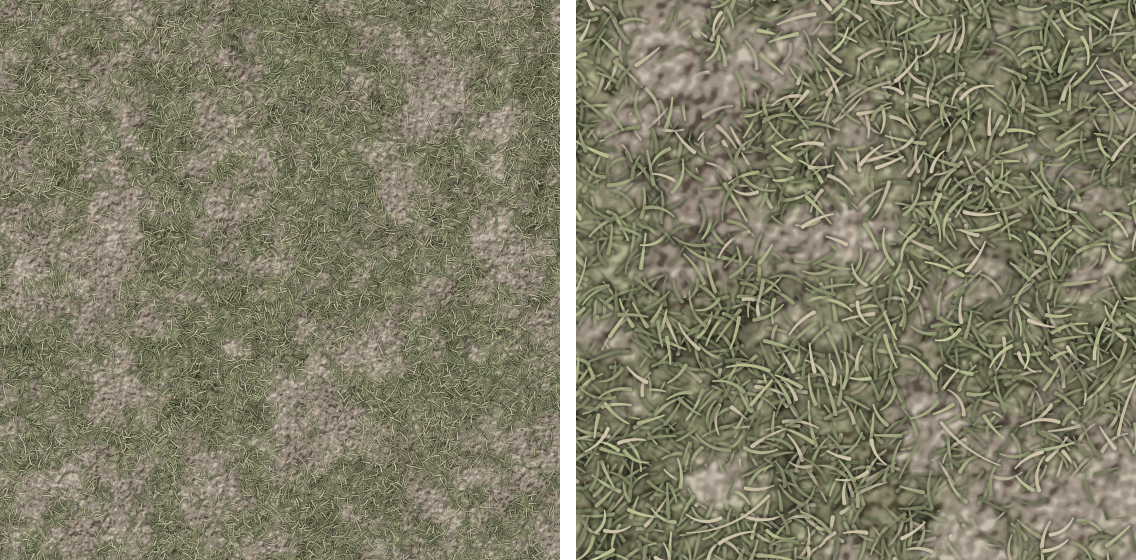
Left: the whole. Right: its middle third, enlarged.
This texture is drawn by a WebGL 1 fragment shader. Its source:

```glsl
precision highp float;
uniform vec2 u_resolution;

const vec3 SOIL_DARK = vec3(0.35, 0.30, 0.26);
const vec3 SOIL_MID = vec3(0.61, 0.565, 0.51);
const vec3 SOIL_PALE = vec3(0.79, 0.75, 0.685);
const vec3 GRASS_DARK = vec3(0.40, 0.42, 0.31);
const vec3 GRASS_LIGHT = vec3(0.76, 0.78, 0.60);
const vec3 STRAW = vec3(0.76, 0.72, 0.62);
const vec3 TURF_TINT = vec3(0.87, 0.93, 0.81);
const float TUFT_SIZE = 0.065;

vec4 hash4(vec2 p) {
  vec4 q = fract(p.xyxy * vec4(0.1031, 0.1030, 0.0973, 0.1099));
  q += dot(q, q.wzxy + 33.33);
  return fract((q.xxyz + q.yzzw) * q.zywx);
}

float cornerSlope(vec2 cell, vec2 offset) {
  float angle = 6.2832 * hash4(cell).x;
  return dot(vec2(cos(angle), sin(angle)), offset);
}

float gradientNoise(vec2 p) {
  vec2 i = floor(p);
  vec2 f = p - i;
  vec2 s = f * f * f * (f * (f * 6.0 - 15.0) + 10.0);
  vec2 e = vec2(1.0, 0.0);
  float low = mix(cornerSlope(i, f), cornerSlope(i + e, f - e), s.x);
  float high = mix(cornerSlope(i + e.yx, f - e.yx), cornerSlope(i + 1.0, f - 1.0), s.x);
  return mix(low, high, s.y);
}

float fbm(vec2 p) {
  float sum = 0.0;
  float amplitude = 0.65;
  for (int i = 0; i < 2; i++) {
    sum += amplitude * gradientNoise(p);
    p = mat2(1.6, 1.2, -1.2, 1.6) * p + 17.3;
    amplitude *= 0.7;
  }
  return sum;
}

// Share of blades that grow at a point, from bare soil to thick turf
float grassCover(vec2 p) {
  float patches = 0.9 * gradientNoise(p * 5.0 + 3.7) + 0.8 * gradientNoise(p * 12.0 + 41.0);
  float tufts = 0.8 * gradientNoise(p * 25.0 + 9.0);
  return clamp(0.62 + patches + tufts, 0.12, 1.0);
}

// Crumbly earth lit from the upper left
vec3 soilColor(vec2 p) {
  float crumbs = fbm(p * 100.0);
  float relief = crumbs - fbm((p + vec2(-0.002, 0.003)) * 100.0);
  float tone = 0.45 * fbm(p * 13.0 + 5.0) + 0.6 * crumbs + 0.45 * relief;
  vec3 color = mix(SOIL_MID, SOIL_PALE, smoothstep(0.0, 0.45, tone));
  return mix(color, SOIL_DARK, smoothstep(0.0, 0.5, -tone));
}

// Distance to a bent stroke around its middle in x, position along it in y
vec2 bentStroke(vec2 d, vec2 dir, float len, float bend) {
  vec2 q = vec2(dot(d, dir), dot(d, vec2(-dir.y, dir.x)));
  float s = clamp(q.x / len, -0.5, 0.5);
  return vec2(length(q - len * vec2(s, bend * s * s)), s + 0.5);
}

// Blades lean away from the heart of their tuft, and a little upward
vec2 fanDirection(vec2 middle, vec2 scatter) {
  vec2 tuft = floor(middle / TUFT_SIZE);
  vec2 heart = (tuft + 0.25 + 0.5 * hash4(tuft + 400.0).xy) * TUFT_SIZE;
  vec2 outward = normalize(middle - heart + vec2(0.00001, 0.011));
  return normalize(0.5 * outward + 2.0 * scatter - 0.9999);
}

// One grid of scattered blades, with contact shadows, over the given colour.
// Strokes are shorter than a cell, so the four nearest cells suffice.
vec3 addBlades(vec3 under, vec2 p, float size, float halfWidth, float cover,
               float dryness, float depth, float seed, float pixel) {
  vec2 cell = floor(p / size - 0.5);
  for (int y = 0; y <= 1; y++) {
    for (int x = 0; x <= 1; x++) {
      vec2 c = cell + vec2(float(x), float(y));
      vec2 key = c + seed * vec2(37.0, 71.0) + 200.0;
      vec4 place = hash4(key);
      vec4 kind = hash4(key + 57.3);
      vec2 middle = (c + place.xy) * size;
      float len = size * mix(0.5, 0.85, kind.x);
      vec2 dir = fanDirection(middle, place.zw);
      vec2 stroke = bentStroke(p - middle, dir, len, 1.2 * (kind.y - 0.5));
      float grown = smoothstep(kind.w - 0.06, kind.w + 0.06, cover);
      float w = halfWidth * (1.0 - 0.6 * stroke.y);
      float shadow = 1.0 - smoothstep(halfWidth, halfWidth * 3.0, stroke.x);
      float blade = smoothstep(-pixel, pixel, w - stroke.x);
      vec3 color = mix(GRASS_DARK, GRASS_LIGHT, 0.8 * kind.z + 0.2 * stroke.y);
      color = mix(color, STRAW, step(fract(kind.x * 17.0), dryness));
      under *= 1.0 - 0.19 * grown * shadow;
      under = mix(under, color * depth, grown * blade);
    }
  }
  return under;
}

void main() {
  vec2 p = gl_FragCoord.xy / u_resolution.y;
  float pixel = 0.7 / u_resolution.y;
  float cover = grassCover(p);
  float dryness = clamp(0.2 + 0.5 * gradientNoise(p * 7.0 + 60.0), 0.05, 0.5);

  // Turf tints the soil and leaves dark hollows between tufts
  float turf = smoothstep(0.3, 0.9, cover);
  float hollow = smoothstep(0.05, 0.4, gradientNoise(p * 38.0 + 80.0));
  vec3 color = soilColor(p);
  color *= mix(vec3(1.0), TURF_TINT * (1.0 - 0.3 * hollow), turf);

  // Fine blades, from the lowest to the topmost
  for (int i = 0; i < 16; i++) {
    float layer = float(i);
    float size = mix(0.021, 0.034, fract(layer * 0.618));
    float depth = mix(0.84, 1.08, layer / 15.0);
    color = addBlades(color, p, size, 0.0012, cover, dryness, depth, layer + 1.0, pixel);
  }

  // A few long dry stems
  color = addBlades(color, p, 0.075, 0.001, 0.15, 0.8, 1.03, 20.0, pixel);

  gl_FragColor = vec4(color, 1.0);
}
```
